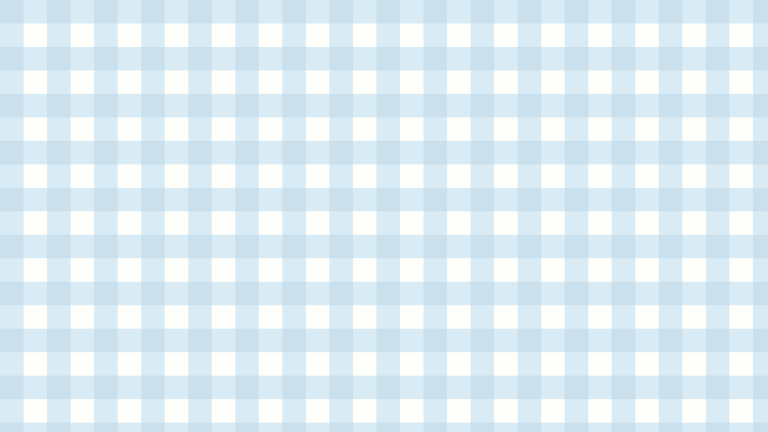
Give the GLSL for this pattern, as a Shadertoy shader.

```glsl
// Pale blue gingham: equal vertical and horizontal bands over warm white cloth.
// Each axis gives an antialiased stripe coverage; one band tints the cloth light
// blue, and the squares where two bands cross take a deeper blue.

const vec2  REPEATS    = vec2(16.32, 9.20);   // checks across and down the canvas
const float BAND_WIDTH = 0.5;                 // share of a repeat that is tinted
const vec3  CLOTH      = vec3(0.996, 1.000, 0.980);
const vec3  SINGLE     = vec3(0.851, 0.920, 0.957);
const vec3  CROSSING   = vec3(0.792, 0.878, 0.925);

// Coverage of the bands on both axes; each band starts at a whole repeat.
vec2 bandCoverage(vec2 p, vec2 pixel) {
    float halfWidth = 0.5 * BAND_WIDTH;
    vec2 fromCentre = abs(fract(p - halfWidth + 0.5) - 0.5);
    return clamp((halfWidth - fromCentre) / pixel + 0.5, 0.0, 1.0);
}

void mainImage(out vec4 fragColor, in vec2 fragCoord) {
    // Repeats are counted from the top left corner
    vec2 uv = fragCoord / iResolution.xy;
    vec2 p = vec2(uv.x, 1.0 - uv.y) * REPEATS;
    vec2 band = bandCoverage(p, REPEATS / iResolution.xy);

    // Blend by how many bands overlap
    vec3 betweenRows = mix(CLOTH, SINGLE, band.x);
    vec3 alongRow = mix(SINGLE, CROSSING, band.x);
    fragColor = vec4(mix(betweenRows, alongRow, band.y), 1.0);
}
```
